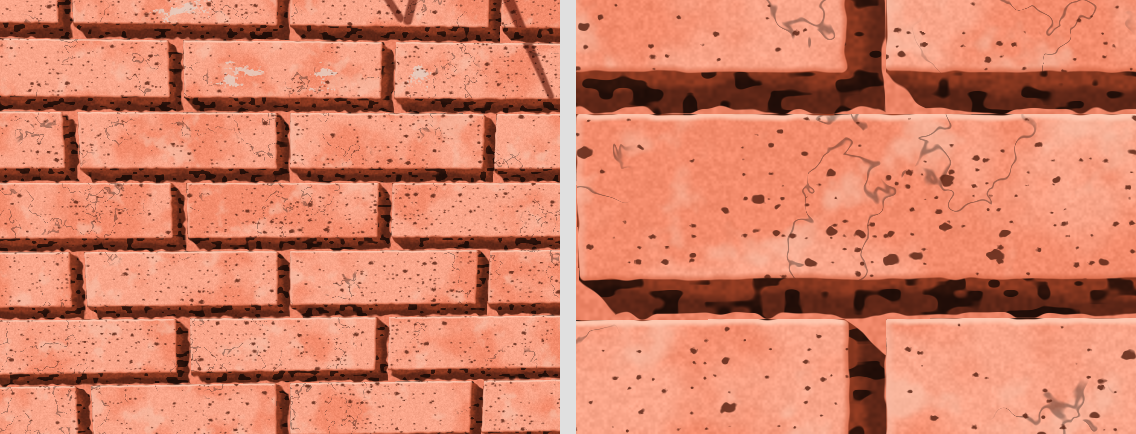
Left: the whole. Right: its middle third, enlarged.
A Shadertoy shader for this texture:

```glsl
// Sunlit wall of bevelled terracotta bricks in running bond, seen slightly in perspective.
// Each brick is a rounded box whose outline, swept down and right, gives its dark side;
// pits, cracks, pale scuffs and cloudy tone come from hashes and value noise.

float hash(vec2 p) {
    vec3 q = fract(vec3(p.xyx) * 0.1031);
    q += dot(q, q.yzx + 33.33);
    return fract((q.x + q.y) * q.z);
}

float noise(vec2 p) {
    vec2 i = floor(p), f = fract(p);
    f = f * f * (3.0 - 2.0 * f);
    return mix(mix(hash(i), hash(i + vec2(1, 0)), f.x),
               mix(hash(i + vec2(0, 1)), hash(i + vec2(1, 1)), f.x), f.y);
}

float fbm(vec2 p) {
    float sum = 0.0, amp = 0.53;
    for (int i = 0; i < 4; i++) {
        sum += amp * noise(p);
        p = mat2(1.6, 1.2, -1.2, 1.6) * p + 5.3;
        amp *= 0.5;
    }
    return sum;
}

float segment(vec2 p, vec2 a, vec2 b) {
    vec2 ab = b - a;
    return length(p - a - ab * clamp(dot(p - a, ab) / dot(ab, ab), 0.0, 1.0));
}

// Coverage of small irregular holes, one possible hole per grid cell
float pits(vec2 p, float freq, float density, float px) {
    p *= freq;
    vec2 cell = floor(p);
    vec2 center = 0.3 + 0.4 * vec2(hash(cell + 3.7), hash(cell + 9.1));
    float size = hash(cell + 40.9);
    float radius = mix(0.06, 0.23, size * size);
    vec2 d = (fract(p) - center) * vec2(0.8, 1.1);
    float dist = length(d) + 0.14 * (noise(p * 6.0) - 0.5) - radius;
    return step(hash(cell + 21.3), density) * smoothstep(px * freq, -px * freq, dist);
}

void mainImage(out vec4 fragColor, in vec2 fragCoord) {
    float px = 5.94 / iResolution.y;
    vec2 p = vec2(fragCoord.x, iResolution.y - fragCoord.y) * px;
    // Perspective: courses fan out sideways and shrink downwards
    float y = (p.y - (0.012 - 0.0048 * p.y) * (p.x - 3.84) - 0.56) / 0.995;
    float course = y + 0.0133 * y * y + 1.0;
    float row = floor(course);
    float pitch = 2.94 - 0.048 * p.y;
    float u = (p.x - 3.97) / pitch;
    u += 0.015 * u * u - 0.5 * mod(row, 2.0);
    vec2 id = vec2(floor(u), row);
    float tint = hash(id + 17.0);
    // Brick space: q runs from the upper left corner of the face
    float rowHeight = 1.02 - 0.024 * row;
    vec2 q = vec2(fract(u) * pitch, fract(course) * rowHeight);
    vec2 rough = vec2(noise(p * 14.0), noise(p * 14.0 + 50.0)) - 0.5;
    q += rough * 0.016;
    vec2 face = vec2(pitch - 0.165 + 0.015 * id.x + 0.02 * (tint - 0.5),
                     rowHeight * (0.785 + 0.006 * row));
    vec2 edge = abs(q - 0.5 * face) - 0.5 * face + 0.025;
    float faceDist = length(max(edge, 0.0)) + min(max(edge.x, edge.y), 0.0) - 0.025;
    float faceMask = smoothstep(px, -px, faceDist);
    // Swept outline: the shaded bevels and the shadow on the joints
    vec2 sweep = vec2(0.17, rowHeight - face.y - 0.018);
    vec2 side = normalize(vec2(sweep.y, -sweep.x));
    vec2 qs = q + rough * 0.03;
    vec2 beyond = qs - face - sweep;
    float shadeDist = max(max(beyond.x, beyond.y),
                          max(dot(qs - vec2(face.x, 0), side), -dot(qs - vec2(0, face.y), side)));
    // Mortar and shade
    float grain = noise(p * 48.0) - 0.5;
    vec3 color = vec3(0.93, 0.52, 0.40) + 0.08 * grain;
    float depth = max((q.x - face.x) / sweep.x, (q.y - face.y) / sweep.y);
    float mottle = fbm(p * vec2(4.0, 9.0)) - 0.5;
    vec3 shade = mix(vec3(0.54, 0.22, 0.125), vec3(0.37, 0.15, 0.09),
                     smoothstep(0.2, 0.6, depth + 0.9 * mottle));
    shade *= 1.0 + 0.2 * grain;
    shade *= 1.0 - 0.65 * smoothstep(0.66, 0.76, noise(p * vec2(13.0, 22.0)));
    color = mix(color, shade, smoothstep(px, -px, shadeDist));
    // Brick face: cloudy tone, fine grain, pale dust
    vec2 s = p + id * 7.3;
    float cloud = fbm(s * 1.7) + 0.15 * (tint - 0.5);
    vec3 brick = mix(vec3(0.955, 0.545, 0.42), vec3(0.98, 0.645, 0.535), smoothstep(0.32, 0.56, cloud));
    brick += 0.055 * grain + 0.05 * (noise(p * 90.0) - 0.5);
    brick = mix(brick, vec3(0.97, 0.76, 0.67), 0.55 * smoothstep(0.58, 0.8, fbm(s * 4.0 + 30.0)));
    // Bright upper and left arrises, warm lower and right ones
    brick = mix(brick, vec3(1.0, 0.80, 0.71), 0.85 * smoothstep(0.04, 0.012, q.y));
    brick = mix(brick, vec3(0.97, 0.72, 0.63), 0.5 * smoothstep(0.05, 0.01, q.x));
    vec2 inner = face - q;
    brick = mix(brick, vec3(0.83, 0.40, 0.27), 0.7 * smoothstep(0.035, 0.0, min(inner.x, inner.y)));
    // Pale scuffs rubbed onto the upper courses
    float scuff = 0.0;
    for (float k = 0.0; k < 4.0; k++) {
        vec2 c = vec2(2.45 + 0.7 * k + 0.13 * k * k, min(0.1 + 0.95 * k, 1.07));
        scuff = max(scuff, smoothstep(1.0, 0.1, length((p - c) / vec2(0.58 - 0.09 * k, 0.26))));
    }
    float streaks = fbm(p * vec2(7.0, 13.0)) + 0.25 * grain + 0.32 * scuff;
    brick = mix(brick, vec3(0.90, 0.80, 0.75), 0.85 * smoothstep(0.72, 0.88, streaks) * smoothstep(0.0, 0.1, scuff));
    // Hairline cracks and pits
    float crack = abs(fbm(s * 2.8 + 0.25 * rough) - 0.47);
    brick *= 1.0 - 0.32 * smoothstep(0.5, 0.65, noise(s * 1.9 + 11.0)) * smoothstep(0.014, 0.002, crack);
    float wear = smoothstep(0.3, 0.75, noise(s * 2.3 + 4.0));
    float holes = max(pits(s, 8.0, 0.05 + 0.2 * wear, px), pits(s + 2.6, 17.0, 0.08 + 0.2 * wear, px));
    brick = mix(brick, vec3(0.36, 0.15, 0.09), 0.85 * holes);
    color = mix(color, brick, faceMask);
    // Slanting shadows near the top right
    float bar = segment(p, vec2(6.92, -0.1), vec2(7.54, 1.32)) - 0.075 + 0.025 * p.y;
    bar = min(bar, segment(p, vec2(5.25, -0.1), vec2(5.48, 0.25)) - 0.05);
    bar = min(bar, segment(p, vec2(5.68, -0.1), vec2(5.58, 0.28)) - 0.06);
    color *= mix(vec3(1), vec3(0.58, 0.43, 0.38), smoothstep(0.02, -0.02, bar) * faceMask);
    fragColor = vec4(clamp(color, 0.0, 1.0), 1.0);
}
```
